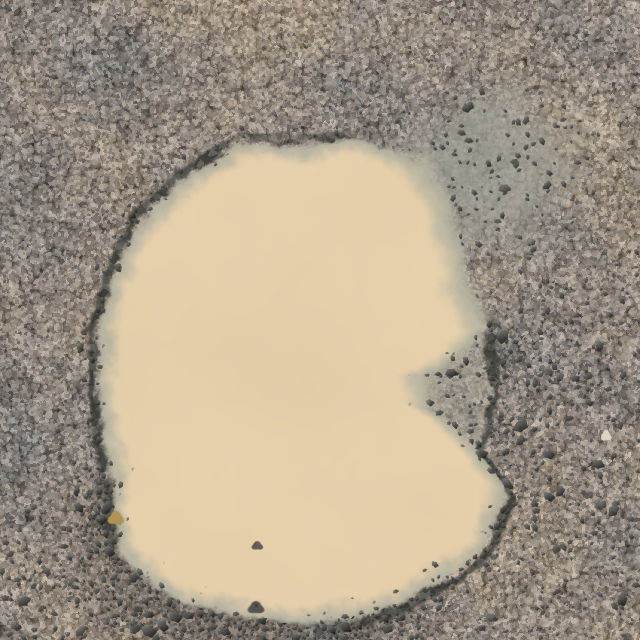
Reproduce this texture procedurally as a Shadertoy shader.

```glsl
// A muddy puddle in a broken patch of gritty asphalt, with loose gravel round its rim.

const float TAU = 6.2831853;
const vec2 POOL_CENTRE = vec2(0.469, 0.414);
const int SPOKES = 24;
// Pool radius along evenly spaced spokes, counter-clockwise from the right.
const float POOL_RADIUS[SPOKES] = float[SPOKES](
    0.198, 0.302, 0.293, 0.336, 0.384, 0.378, 0.354, 0.370,
    0.352, 0.344, 0.326, 0.320, 0.310, 0.315, 0.333, 0.396,
    0.401, 0.384, 0.385, 0.388, 0.385, 0.393, 0.372, 0.206);
const float RIM_GAP = 0.012;
const float RIM_MIN_RADIUS = 0.302;
const float GRAIN_SCALE = 210.0;
const float GRIT_SCALE = 95.0;
const vec3 ASPHALT = vec3(0.555, 0.535, 0.515);
const vec3 WARM_DUST = vec3(0.035, 0.008, -0.025);
const vec3 DARK_STONE = vec3(0.27, 0.27, 0.26);
const vec3 CREVICE = vec3(0.19, 0.19, 0.17);
const vec3 SHALLOW = vec3(0.71, 0.70, 0.63);
const vec3 SILT = vec3(0.90, 0.81, 0.67);
const vec3 WET_FILM = vec3(0.635, 0.63, 0.585);
const vec3 PALE_CHIP = vec3(0.86, 0.83, 0.76);
const vec3 LEAF = vec3(0.69, 0.57, 0.34);

vec3 hash3(vec2 p) {
    vec3 q = fract(vec3(p.xyx) * vec3(0.1031, 0.1030, 0.0973));
    q += dot(q, q.yxz + 33.33);
    return fract((q.xxy + q.yzz) * q.zyx);
}

// Layered sines, turned and bent at each octave; roughly -1 to 1.
float ripple(vec2 p) {
    float sum = 0.0, amp = 0.5;
    for (int i = 0; i < 5; i++) {
        sum += amp * sin(p.x + 1.6 * sin(p.y * 0.8 + float(i))) * cos(p.y + sin(p.x * 0.7));
        p = mat2(1.4, 1.25, -1.25, 1.4) * p + 2.3;
        amp *= 0.6;
    }
    return sum;
}

// Cellular noise: distance to the nearest grain, and that grain's random shade.
vec2 cells(vec2 p) {
    vec2 base = floor(p), nearest = vec2(9.0, 0.0);
    for (int k = 0; k < 9; k++) {
        vec2 id = base + vec2(k % 3 - 1, k / 3 - 1);
        vec3 h = hash3(id + 50.0);
        float d = length(p - id - h.xy);
        if (d < nearest.x) nearest = vec2(d, h.z);
    }
    return nearest;
}

// Scattered angular stones: coverage and light across each stone.
vec2 pebbles(vec2 p, float scale, float density) {
    vec2 g = p * scale, base = floor(g), best = vec2(0.0);
    float aa = 1.5 * scale / iResolution.y;
    for (int k = 0; k < 9; k++) {
        vec2 id = base + vec2(k % 3 - 1, k / 3 - 1);
        vec3 h = hash3(id + scale * 3.0);
        float present = smoothstep(0.0, 0.12, density - hash3(id + 91.0).x);
        float size = mix(0.2, 0.46, h.z * h.z) * present;
        vec2 v = g - id - 0.5 - 0.6 * (h.xy - 0.5);
        float turn = atan(v.y, v.x) + TAU * h.x;
        float d = length(v) * (1.0 + 0.2 * sin(2.0 * turn) + 0.1 * sin(5.0 * turn));
        float cover = present * (1.0 - smoothstep(size - 0.5 * aa, size + 0.5 * aa, d));
        if (cover > best.x) best = vec2(cover, dot(v, vec2(-0.5, 0.85)) / max(size, 0.05));
    }
    return best;
}

float poolRadius(float turn) {
    float s = turn * float(SPOKES);
    int i = int(s) % SPOKES;
    return mix(POOL_RADIUS[i], POOL_RADIUS[(i + 1) % SPOKES], fract(s));
}

// Soft window over part of a full turn.
float arc(float turn, float from, float to) {
    return smoothstep(from - 0.02, from + 0.02, turn) * (1.0 - smoothstep(to - 0.02, to + 0.02, turn));
}

float spot(vec2 p, vec2 centre, vec2 size) {
    vec2 q = (p - centre) / size;
    return 1.0 - smoothstep(0.75, 1.1, length(q) + 0.15 * sin(3.0 * atan(q.y, q.x)));
}

vec3 pavement(vec2 p) {
    vec2 grain = cells(p * GRAIN_SCALE), grit = cells(p * GRIT_SCALE);
    float patches = ripple(p * 9.0);
    float tone = 0.24 * (grain.y - 0.5) + 0.13 * (grit.y - 0.5) + 0.05 * patches;
    tone -= 0.16 * smoothstep(0.45, 0.95, grit.x) + 0.05 * ripple(p * 47.0);
    return ASPHALT + tone + WARM_DUST * (0.3 + patches + 0.5 * grit.y);
}

void mainImage(out vec4 fragColor, in vec2 fragCoord) {
    vec2 p = fragCoord / iResolution.xy;
    vec2 q = p - POOL_CENTRE;
    float turn = fract(atan(q.y, q.x) / TAU), opposite = fract(turn + 0.5);
    float radius = poolRadius(turn);
    float wobble = ripple(p * 42.0), fine = ripple(p * 110.0 + 5.0);
    float edge = length(q) - radius + 0.006 * wobble + 0.003 * fine;
    float rim = length(q) - max(radius + RIM_GAP, RIM_MIN_RADIUS) + 0.007 * wobble + 0.004 * fine;

    // Regions: ragged right bank, gravelly lower bank, wet film at the upper right.
    float rightBank = arc(opposite, 0.40, 0.68);
    float lowerBank = arc(turn, 0.57, 0.82);
    vec2 f = (p - vec2(0.765, 0.735)) * mat2(0.9, 0.43, -0.43, 0.9) / vec2(0.17, 0.15);
    float film = 1.0 - smoothstep(0.35, 1.15, length(f) + 0.25 * wobble);

    // Ground, wet film and pale chips.
    vec3 col = pavement(p);
    col *= 1.0 - 0.17 * lowerBank * smoothstep(0.14, 0.0, edge);
    col = mix(col, WET_FILM, 0.72 * film);
    col = mix(col, PALE_CHIP, 0.9 * pebbles(p + 3.0, 75.0, 0.055).x);

    // Milky water, growing opaque toward the middle.
    float bank = smoothstep(0.004, -0.012, rim) * rightBank;
    col = mix(col, SHALLOW, 0.45 * bank);
    float soft = mix(0.008, 0.026, rightBank);
    col = mix(col, SHALLOW, smoothstep(soft, -0.6 * soft, edge));
    vec3 silt = SILT + 0.010 * ripple(p * 7.0) - 0.015 * smoothstep(0.25, 0.0, length(q));
    col = mix(col, silt, smoothstep(0.0, -mix(0.032, 0.055, rightBank), edge + 0.006 * wobble));

    // Broken rim, deepest on the left and lower right.
    float broken = max(arc(turn, 0.29, 0.62), arc(opposite, 0.28, 0.54));
    broken = max(broken, 0.65 * arc(turn, 0.21, 0.30));
    float width = 0.007 + 0.004 * wobble;
    float crack = smoothstep(width + 0.004, width - 0.004, abs(rim)) * broken;
    col = mix(col, CREVICE + 0.16 * cells(p * GRIT_SCALE).y, 0.85 * crack);

    // Gravel, dense along the banks and sparse elsewhere.
    float dry = smoothstep(-0.004, 0.012, edge);
    float nearRim = smoothstep(0.03, 0.0, abs(rim)) * broken;
    float heap = lowerBank * smoothstep(0.12, 0.01, edge) * dry;
    float awash = smoothstep(-0.065, 0.0, edge) * max(lowerBank, arc(opposite, 0.28, 0.56));
    float density = dry * (0.10 + 0.28 * film) + 0.65 * heap + 0.35 * nearRim + 0.18 * awash;
    vec2 small = pebbles(p, 88.0, density);
    vec2 large = pebbles(p + 1.7, 48.0, 0.55 * density);
    col = mix(col, DARK_STONE + 0.13 * small.y, 0.8 * small.x);
    col = mix(col, DARK_STONE + 0.15 * large.y, 0.88 * large.x);

    // Lone stones, a pale flake and a leaf.
    float stones = max(spot(p, vec2(0.402, 0.147), vec2(0.009, 0.007)),
                       spot(p, vec2(0.400, 0.050), vec2(0.013, 0.010)));
    col = mix(col, DARK_STONE + 0.08 * fine, 0.85 * stones);
    col = mix(col, PALE_CHIP, spot(p, vec2(0.947, 0.319), vec2(0.008, 0.009)));
    col = mix(col, LEAF, spot(p, vec2(0.181, 0.190), vec2(0.013, 0.011)));
    fragColor = vec4(clamp(col, 0.0, 1.0), 1.0);
}
```
